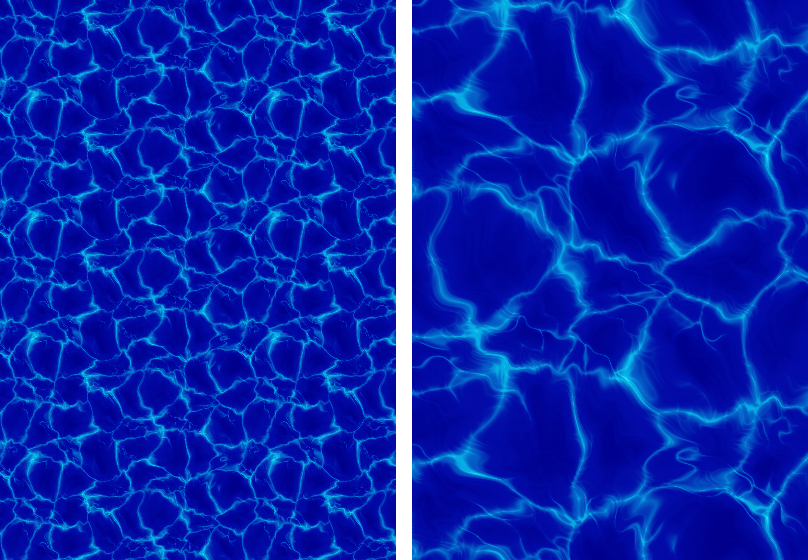
Left: the whole. Right: its middle third, enlarged.
Reproduce this texture procedurally as a Shadertoy shader.

```glsl
// Sunlit pool water: a seamless tile of cyan caustic webs over deep blue.

const float TAU = 6.2831853;
const vec2 TILE_SIZE = vec2(0.431, 0.2155);   // in canvas heights
const vec3 DEEP  = vec3(0.00, 0.00, 0.55);
const vec3 BLUE  = vec3(0.01, 0.04, 0.65);
const vec3 AZURE = vec3(0.02, 0.36, 0.78);
const vec3 CYAN  = vec3(0.03, 0.67, 0.89);
const vec3 GLINT = vec3(0.12, 0.92, 0.96);

vec2 hash2(vec2 p) {
    vec3 q = fract(p.xyx * vec3(0.1031, 0.1030, 0.0973));
    q += dot(q, q.yzx + 33.33);
    return fract((q.xx + q.yz) * q.zy);
}

// Layered sines with whole-number frequencies, so they wrap on the tile.
float waves(vec2 t, vec2 maxFreq, float seed) {
    float sum = 0.0;
    for (int i = 0; i < 6; i++) {
        vec2 id = vec2(float(i) * 7.0 + 3.0, seed * 11.0 + 5.0);
        vec2 freq = floor((hash2(id) * 2.0 - 1.0) * maxFreq + 0.5);
        sum += sin(TAU * (dot(freq, t) + hash2(id.yx + 2.7).x));
    }
    return sum / 6.0;
}

// Wrapping cellular noise: the three nearest distances, sorted.
vec3 cellular(vec2 t, vec2 cells, float seed) {
    vec2 p = t * cells;
    vec2 base = floor(p);
    vec3 near = vec3(9.0);
    for (int y = -2; y <= 2; y++) {
        for (int x = -2; x <= 2; x++) {
            vec2 cell = base + vec2(x, y);
            vec2 jitter = 0.08 + 0.84 * hash2(mod(cell, cells) + seed);
            float d = length(cell + jitter - p);
            if (d < near.x) near = vec3(d, near.xy);
            else if (d < near.y) near = vec3(near.x, d, near.y);
            else near.z = min(near.z, d);
        }
    }
    return near;
}

// Bends the tile so that straight cell walls become wandering filaments.
vec2 ripple(vec2 t, float amount, vec2 maxFreq, float seed) {
    vec2 push = vec2(waves(t, maxFreq, seed), waves(t, maxFreq, seed + 1.0));
    return t + amount * push * vec2(0.5, 1.0);
}

// Glow along cell walls, swelling where three walls meet.
float web(vec3 near, float width, float knot) {
    float wall = exp(-(near.y - near.x) / width);
    float node = exp(-(near.z - near.x) / (width * 1.7));
    return wall + knot * node;
}

vec3 waterColor(float light) {
    vec3 c = mix(DEEP, BLUE, smoothstep(0.02, 0.22, light));
    c = mix(c, AZURE, smoothstep(0.22, 0.62, light));
    c = mix(c, CYAN, smoothstep(0.58, 1.0, light));
    return mix(c, GLINT, smoothstep(1.05, 1.5, light));
}

void mainImage(out vec4 fragColor, in vec2 fragCoord) {
    vec2 tile = fract(fragCoord / iResolution.y / TILE_SIZE);
    vec2 bent = ripple(tile, 0.09, vec2(5.0, 3.0), 1.0);
    bent = ripple(bent, 0.03, vec2(22.0, 11.0), 4.0);

    // Slow changes in brightness along the web
    float swell = smoothstep(-0.45, 0.5, waves(tile, vec2(9.0, 5.0), 8.0));
    float patchy = smoothstep(-0.1, 0.5, waves(tile, vec2(8.0, 5.0), 12.0));

    // Broad web and its soft halo
    vec3 broad = cellular(bent, vec2(8.0, 4.0), 17.0);
    float light = 0.30 * exp(-2.0 * (broad.y - broad.x));
    light += mix(0.28, 0.62, swell) * web(broad, mix(0.035, 0.12, swell), 0.5);

    // Slanted fine filaments, only in patches
    vec2 slanted = ripple(bent + vec2(0.0, bent.x), 0.05, vec2(18.0, 9.0), 15.0);
    vec3 fine = cellular(slanted, vec2(15.0, 9.0), 41.0);
    light += mix(0.04, 0.42, patchy) * web(fine, 0.09, 0.4);

    // Fibrous grain inside the light, faint mottling in the dark
    vec3 fibre = cellular(slanted, vec2(52.0, 30.0), 63.0);
    light *= 0.86 + 0.3 * exp(-4.0 * (fibre.y - fibre.x));
    light += 0.06 * waves(bent, vec2(14.0, 8.0), 20.0);

    fragColor = vec4(waterColor(light), 1.0);
}
```
